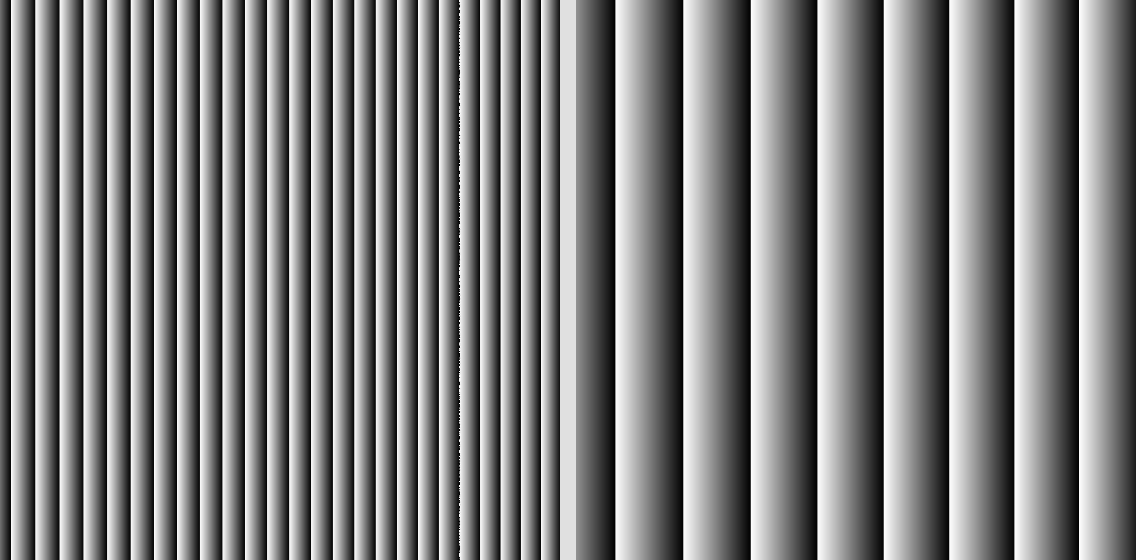
Left, the full canvas; right, a detail of the centre.
This pattern is drawn by a Shadertoy shader. Its source:

```glsl
// Vertical pleats fading from white to black, narrowing to the right, with one frayed fold.

const float FIRST_FOLD = 0.0195;   // position of the first full fold
const float PLEAT_RATE = 22.81;    // pleats per canvas width at the first fold
const float TIGHTENING = 2.69;     // growth of the rate towards the right
const float FRAYED_FOLD = 20.0;    // index of the worn fold
const float FRAY_WIDTH = 0.08;     // spread of the wear, in pleats
const float GRAIN_CELLS = 512.0;   // speckle cells across the canvas

float hash(vec2 cell) {
    vec3 q = fract(vec3(cell.xyx) * 0.1031);
    q += dot(q, q.yzx + 33.33);
    return fract((q.x + q.y) * q.z);
}

// Pleat count from the first fold to x
float pleatPhase(float x) {
    float u = x - FIRST_FOLD;
    return u * (PLEAT_RATE + TIGHTENING * u);
}

// Pleats per unit of canvas width at x
float pleatDensity(float x) {
    return PLEAT_RATE + 2.0 * TIGHTENING * (x - FIRST_FOLD);
}

// Random shift that fades out away from the fold
float fray(float offset, vec2 cell, float width) {
    float nearFold = 1.0 - smoothstep(0.4 * width, width, abs(offset));
    return (hash(cell) - 0.5) * width * nearFold;
}

// Linear fall from white to black, with a smoothed step at the fold
float pleatTone(float offset, float blur) {
    return smoothstep(-0.5 * blur, 0.5 * blur, offset) - offset;
}

void mainImage(out vec4 fragColor, in vec2 fragCoord) {
    vec2 uv = fragCoord / iResolution.xy;

    // Signed distance to the nearest fold, in pleats
    float phase = pleatPhase(uv.x);
    float fold = floor(phase + 0.5);
    float offset = phase - fold;

    // Speckled wear on a single fold
    float worn = 1.0 - step(0.5, abs(fold - FRAYED_FOLD));
    offset += worn * fray(offset, floor(uv * GRAIN_CELLS), FRAY_WIDTH);

    float blur = pleatDensity(uv.x) / iResolution.x;
    float tone = clamp(pleatTone(offset, blur), 0.0, 1.0);
    fragColor = vec4(vec3(tone), 1.0);
}
```
